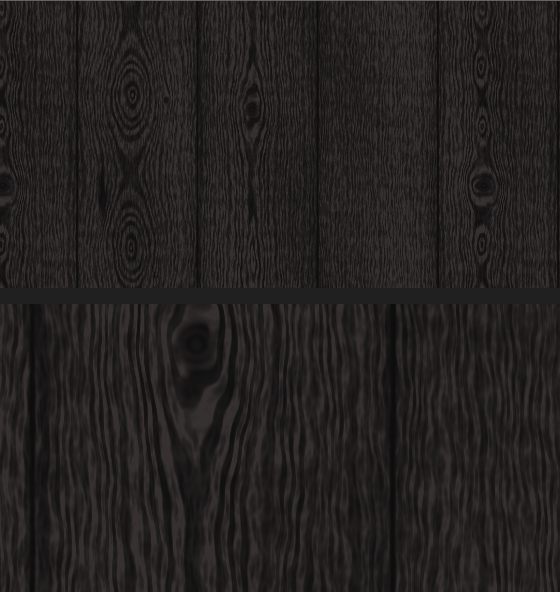
Top: the whole. Bottom: its middle third, enlarged.
Write a WebGL 1 fragment shader that draws this texture.

```glsl
precision highp float;
// Charred dark wood boards: four plank designs, repeating across, with grain, hearts and knots.
uniform vec2 u_resolution;

const float PLANK_WIDTH = 0.4175;
const float FIRST_SEAM = 0.268;
const vec3 CHAR_DARK = vec3(0.045, 0.044, 0.044);
const vec3 WOOD_LIGHT = vec3(0.212, 0.192, 0.190);
const vec3 TOP_EDGE = vec3(0.40, 0.39, 0.39);

vec2 hash2(vec2 p) {
  return fract(sin(vec2(dot(p, vec2(127.1, 311.7)), dot(p, vec2(269.5, 183.3)))) * 43758.5);
}

// Distance to the nearest scattered point
float cellular(vec2 p) {
  vec2 cell = floor(p);
  float nearest = 2.0;
  for (int j = -1; j <= 1; j++) {
    for (int i = -1; i <= 1; i++) {
      vec2 c = cell + vec2(float(i), float(j));
      nearest = min(nearest, distance(p, c + hash2(c)));
    }
  }
  return nearest;
}

// Layered sines that make the grain waver
float waver(vec2 p, float seed) {
  return 0.0040 * sin(p.y * 9.0 + p.x * 20.0 + seed)
       + 0.0022 * sin(p.y * 29.0 - p.x * 55.0 + seed * 2.3)
       + 0.0013 * sin(p.y * 85.0 + p.x * 120.0 + seed * 3.7);
}

// Soft mask of an ellipse, 1 at its centre
float ellipseMask(vec2 p, vec2 centre, vec2 radius) {
  return 1.0 - smoothstep(0.35, 1.15, length((p - centre) / radius));
}

// Bends grain outwards around a knot
float bendAround(vec2 p, vec3 knot) {
  vec2 d = (p - knot.xy) * vec2(1.0, 0.55);
  return p.x - d.x * exp(-dot(d, d) / (knot.z * knot.z * 3.0));
}

// Ring distance; heart = centre x, centre y, oval size, oval spacing
float ringField(vec2 p, vec4 heart) {
  float rise = heart.z * sin(3.14159 * (p.y - heart.y) / heart.w);
  return length(vec2(p.x - heart.x, rise));
}

// Dark line at every whole number of rings
float grainLine(float rings, float softness) {
  float wave = abs(fract(rings) * 2.0 - 1.0);
  return smoothstep(0.52 - softness, 0.52 + softness, wave);
}

// Brightness of one plank; p is measured from its lower left corner
float plankTone(vec2 p, float kind) {
  float seed = kind * 5.3 + 1.0;

  // Heart, knot and ring density of each design
  vec4 heart = vec4(0.187, 0.67, 0.085, 0.53);
  vec3 knot = vec3(0.308, 0.652, 0.011);
  float density = 76.0;
  if (kind > 2.5) {
    heart = vec4(0.155, 0.356, 0.030, 0.205);
    knot = vec3(0.160, 0.356, 0.034);
  } else if (kind > 1.5) {
    heart = vec4(0.70, 0.5, 0.0, 1.0);
    knot = vec3(-1.0, 0.5, 0.01);
    density = 88.0;
  } else if (kind > 0.5) {
    heart = vec4(0.190, 0.10, 0.022, 0.53);
    knot = vec3(0.190, 0.62, 0.030);
  }

  // Growth rings, bolder near the heart
  vec2 q = vec2(bendAround(p, knot) + waver(p, seed), p.y);
  float field = ringField(q, heart);
  float softness = clamp(density / u_resolution.y, 0.14, 0.5);
  float uneven = 0.35 * sin(field * 47.0 + seed) + 0.25 * sin(field * 121.0);
  float line = grainLine(field * density + uneven, softness);
  float bold = mix(0.52, 0.80, exp(-field * field * 90.0));
  bold *= 0.85 + 0.15 * sin(p.y * 13.0 + q.x * 90.0 + seed);
  float tone = 0.91 * (1.0 - bold * line);

  // Short pores and fine fibres
  float pore = cellular(vec2(q.x * 150.0, p.y * 24.0) + seed * 17.0);
  float fibre = cellular(vec2(q.x * 210.0, p.y * 75.0) + seed * 31.0);
  tone *= 0.60 + 0.55 * smoothstep(0.10, 0.65, pore);
  tone *= 0.84 + 0.32 * smoothstep(0.10, 0.75, fibre);

  // Broad stains and faint saw marks
  tone *= 1.0 + 0.14 * sin(p.x * 15.0 + seed * 1.9) + 0.08 * sin(p.y * 7.0 + p.x * 8.0 + seed);
  tone *= 1.0 + 0.05 * sin(p.y * 49.0 + 2.0 * sin(p.x * 6.0 + seed))
              + 0.05 * sin(p.y * 117.0 + 1.5 * sin(p.x * 9.0 + seed));

  // Burnt knot with faint rings, and a scorch streak on the first design
  float knotMask = ellipseMask(p, knot.xy, knot.z * vec2(1.0, 1.35));
  float knotRing = 0.16 + 0.08 * sin(length(p - knot.xy) * 520.0);
  tone = mix(tone, knotRing, knotMask * 0.9);
  float streak = ellipseMask(q, vec2(0.086, 0.33), vec2(0.018, 0.13));
  tone *= 1.0 - 0.75 * streak * step(kind, 0.5);

  // Dark seam and shaded plank sides
  float side = min(p.x, PLANK_WIDTH - p.x);
  tone *= mix(0.72, 1.0, smoothstep(0.0, 0.06, side));
  return tone * mix(0.12, 1.0, smoothstep(0.001, 0.0055, side));
}

void main() {
  vec2 p = gl_FragCoord.xy / u_resolution.y;
  float x = p.x - FIRST_SEAM;
  float kind = mod(floor(x / PLANK_WIDTH), 4.0);
  float tone = plankTone(vec2(mod(x, PLANK_WIDTH), p.y), kind);
  vec3 colour = mix(CHAR_DARK, WOOD_LIGHT, clamp(tone, 0.0, 1.0));
  colour = mix(colour, TOP_EDGE, smoothstep(0.9955, 0.9985, p.y));
  gl_FragColor = vec4(colour, 1.0);
}
```
